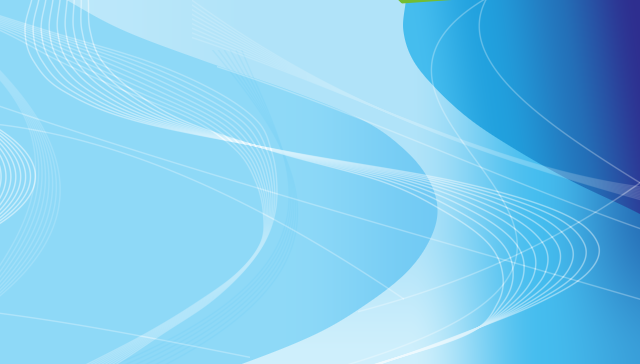
Give the GLSL for this background, as a WebGL 2 fragment shader.

```glsl
#version 300 es
precision highp float;

#define CANVAS vec2(768.0, 438.0)  // design units spanning the canvas
#define KNOT_STEP 36.5             // vertical spacing of spline knots
#define LINE_WIDTH 1.0
#define SKY vec3(0.555, 0.850, 0.970)
#define SKY_SHADE vec3(0.44, 0.79, 0.955)
#define PALE vec3(0.69, 0.89, 0.975)
#define CYAN vec3(0.27, 0.74, 0.935)
#define AZURE vec3(0.13, 0.63, 0.87)
#define BLUE vec3(0.14, 0.41, 0.70)
#define INDIGO vec3(0.18, 0.18, 0.56)
#define LEAF vec3(0.45, 0.74, 0.20)

uniform vec2 u_resolution;
out vec4 fragColor;

// Outlines of the two large waves: x at evenly spaced heights
const float BAND_EDGE[15] = float[15](20., 80., 148., 244., 350., 438., 488., 516.,
    525., 514., 487., 441., 380., 290., 180.);
const float DEEP_EDGE[15] = float[15](490., 487., 484., 496., 526., 567., 623., 688.,
    764., 830., 900., 970., 1040., 1110., 1180.);

// Outer and inner strands of the two long ribbons
const float SWEEP_OUTER[15] = float[15](48., 38., 30., 40., 76., 165., 345., 550.,
    672., 717., 705., 645., 555., 455., 340.);
const float SWEEP_INNER[15] = float[15](104., 106., 108., 122., 160., 222., 330., 460.,
    535., 585., 603., 597., 562., 452., 330.);
const float FOLD_OUTER[15] = float[15](-180., -60., 55., 175., 258., 309., 326., 332.,
    330., 317., 290., 250., 195., 140., 80.);
const float FOLD_INNER[15] = float[15](-160., -90., 0., 70., 150., 235., 285., 307.,
    316., 313., 285., 235., 175., 105., 30.);

// Catmull-Rom curve through the knots: (value, slope)
vec2 spline(float k[15], float s) {
    float u = s / KNOT_STEP;
    int i = int(clamp(floor(u), 0.0, 11.0));
    float t = u - float(i);
    float a = k[i], b = k[i + 1], c = k[i + 2], d = k[i + 3];
    float c1 = 0.5 * (c - a);
    float c2 = a - 2.5 * b + 2.0 * c - 0.5 * d;
    float c3 = 0.5 * (d - a) + 1.5 * (b - c);
    return vec2(b + t * (c1 + t * (c2 + t * c3)),
                (c1 + t * (2.0 * c2 + 3.0 * t * c3)) / KNOT_STEP);
}

// Cubic Bezier over the interval start..end: (value, slope)
vec2 bezier(vec4 c, float start, float end, float s) {
    float t = (s - start) / (end - start);
    if (t < 0.0 || t > 1.0) return vec2(1e4, 0.0);
    vec3 q = mix(c.xyz, c.yzw, t);
    vec2 r = mix(q.xy, q.yz, t);
    return vec2(mix(r.x, r.y, t), 3.0 * (r.y - r.x) / (end - start));
}

float unitsPerPixel() { return CANVAS.y / u_resolution.y; }

// Smooth coverage to the far side of a curve
float side(float pos, vec2 curve) {
    float d = (pos - curve.x) / sqrt(1.0 + curve.y * curve.y);
    return clamp(d / unitsPerPixel() + 0.5, 0.0, 1.0);
}

// Coverage of one thin line
float strand(float pos, vec2 curve) {
    float d = abs(pos - curve.x) / sqrt(1.0 + curve.y * curve.y);
    float px = unitsPerPixel();
    return min(1.0, LINE_WIDTH / px) * (1.0 - smoothstep(0.0, 0.5 * LINE_WIDTH + px, d));
}

// Lines spread evenly between two curves
float ribbon(float pos, vec2 a, vec2 b, int count) {
    float clear = 1.0;
    for (int i = 0; i < count; i++)
        clear *= 1.0 - 0.8 * strand(pos, mix(a, b, float(i) / float(count - 1)));
    return 1.0 - clear;
}

void main() {
    vec2 p = gl_FragCoord.xy / u_resolution;
    p = vec2(p.x, 1.0 - p.y) * CANVAS;  // y runs downward from the top

    // Left field, pale band and deep corner
    vec3 color = mix(SKY, SKY_SHADE, smoothstep(340.0, 540.0, p.x));
    vec3 band = mix(PALE, vec3(0.84, 0.95, 0.99),
        0.8 * smoothstep(270.0, 438.0, p.y) + 0.3 * smoothstep(330.0, 100.0, p.x));
    band = mix(band, CYAN, smoothstep(490.0, 655.0, p.x));
    band = mix(band, BLUE, smoothstep(640.0, 800.0, p.x) * (1.0 - 0.6 * smoothstep(250.0, 438.0, p.y)));
    color = mix(color, band, side(p.x, spline(BAND_EDGE, p.y)));

    float depth = p.x - 0.15 * p.y;
    vec3 deep = mix(CYAN, AZURE, smoothstep(490.0, 580.0, depth));
    deep = mix(deep, BLUE, smoothstep(570.0, 705.0, depth));
    deep = mix(deep, INDIGO, smoothstep(670.0, 765.0, depth));
    color = mix(color, deep, side(p.x, spline(DEEP_EDGE, p.y)));

    // Green sliver on the top edge
    float sliver = side(p.x, vec2(478.0 + p.y, 1.0)) * side(4.0 - 0.07 * (p.x - 485.0), vec2(p.y, 0.0));
    color = mix(color, LEAF, sliver);

    // Ribbons of fine lines
    float glow = 0.65 * ribbon(p.x, spline(SWEEP_OUTER, p.y), spline(SWEEP_INNER, p.y), 9);
    glow += 0.42 * ribbon(p.x, spline(FOLD_OUTER, p.y), spline(FOLD_INNER, p.y), 9);
    glow += 0.75 * ribbon(p.x, bezier(vec4(-10, 60, 60, -10), 150.0, 275.0, p.y),
        bezier(vec4(-40, 15, 15, -40), 150.0, 275.0, p.y), 8);
    glow += 0.25 * ribbon(p.x, bezier(vec4(-5, 85, 110, -5), 80.0, 360.0, p.y),
        bezier(vec4(-15, 80, 45, -30), 80.0, 360.0, p.y), 8);
    glow += 0.25 * ribbon(p.y, bezier(vec4(0, 130, 190, 240), 230.0, 768.0, p.x),
        bezier(vec4(45, 105, 200, 225), 230.0, 768.0, p.x), 9);
    float shade = ribbon(p.x, bezier(vec4(255, 360, 440, 200), 60.0, 438.0, p.y),
        bezier(vec4(290, 340, 440, 140), 60.0, 438.0, p.y), 6);

    // Single long strands
    float lone = strand(p.x, bezier(vec4(580, 342, 897, 420), 0.0, 438.0, p.y));
    lone += strand(p.x, bezier(vec4(583, 545, 650, 768), 0.0, 220.0, p.y));
    lone += strand(p.y, bezier(vec4(128, 215, 285, 360), 0.0, 768.0, p.x));
    lone += strand(p.y, bezier(vec4(150, 170, 250, 360), 0.0, 485.0, p.x));
    lone += strand(p.y, bezier(vec4(80, 135, 215, 275), 260.0, 768.0, p.x));
    lone += strand(p.y, bezier(vec4(375, 345, 300, 220), 430.0, 768.0, p.x));
    lone += strand(p.y, bezier(vec4(377, 390, 410, 430), 0.0, 300.0, p.x));

    color = mix(color, CYAN, 0.16 * shade);
    color = mix(color, vec3(1.0), clamp(glow + 0.35 * lone, 0.0, 0.9));
    fragColor = vec4(color, 1.0);
}
```
